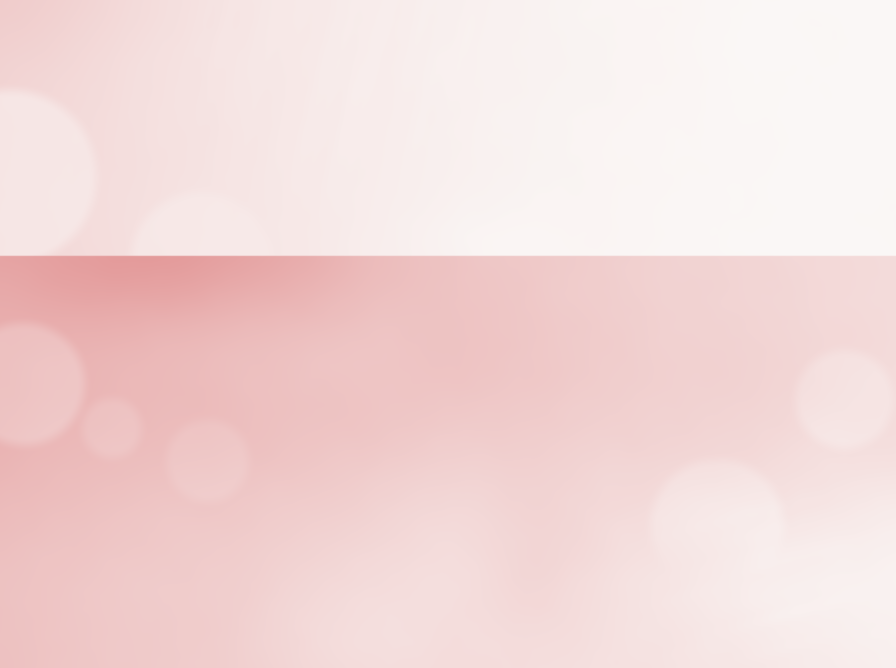
Reproduce this background procedurally as a Shadertoy shader.

```glsl
// Two blush panels: a pale band above a rosy field, with soft light discs and mottled paper.

const float ASPECT = 1.338;        // design width over height
const float SPLIT = 0.617;         // height of the seam between panels
const vec3 ROSE = vec3(0.89, 0.60, 0.60);
const vec3 CREAM = vec3(0.982, 0.97, 0.965);
const float ROSE_TONE = 0.60;
const float CREAM_TONE = 0.97;
const float DISC_SOFT = 0.012;     // edge width of the discs
const float MOTTLE = 0.022;        // strength of the cloudy grain
const float STREAK = 0.010;        // strength of the brushed streaks

float hash(vec2 p) {
    return fract(sin(dot(p, vec2(127.1, 311.7))) * 43758.5453);
}

float noise(vec2 p) {
    vec2 i = floor(p), f = fract(p);
    f = f * f * (3.0 - 2.0 * f);
    return mix(mix(hash(i), hash(i + vec2(1, 0)), f.x),
               mix(hash(i + vec2(0, 1)), hash(i + vec2(1, 1)), f.x), f.y);
}

// Layered noise, roughly centred on zero
float clouds(vec2 p) {
    float sum = 0.0, gain = 0.5;
    for (int i = 0; i < 4; i++) {
        sum += gain * (noise(p) - 0.5);
        p = mat2(1.6, 1.2, -1.2, 1.6) * p;
        gain *= 0.5;
    }
    return sum;
}

float glow(vec2 p, vec2 centre, vec2 size) {
    vec2 d = (p - centre) / size;
    return exp(-dot(d, d));
}

float disc(vec2 p, vec2 centre, float radius) {
    return 1.0 - smoothstep(-DISC_SOFT, DISC_SOFT, length(p - centre) - radius);
}

// Pale band: fades from blush on the left to cream on the right
float upperTone(vec2 p) {
    float x = clamp(p.x / ASPECT, 0.0, 1.0);
    float tone = 0.968 - 0.135 * pow(1.0 - x, 2.2);
    tone -= 0.035 * glow(p, vec2(0.06, 1.02), vec2(0.16, 0.11));
    tone = mix(tone, 0.912, 0.85 * disc(p, vec2(0.014, 0.735), 0.130));
    tone = mix(tone, 0.922, 0.65 * disc(p, vec2(0.300, 0.608), 0.104));
    tone += 0.014 * glow(p, vec2(0.74, 0.625), vec2(0.13, 0.07));
    // Slanted brush marks
    float marks = noise(vec2(p.x * 55.0 - p.y * 14.0, p.y * 5.0)) - 0.5;
    return tone + STREAK * marks * glow(p, vec2(0.48, 0.88), vec2(0.25, 0.2));
}

// Rosy field: lightens to the lower right, deepest under the seam
float lowerTone(vec2 p) {
    float tone = 0.765 + 0.17 * p.x / ASPECT;
    tone -= 0.075 * smoothstep(0.1, 0.45, p.y);

    // Broad shadows
    tone -= 0.115 * glow(p, vec2(0.25, 0.63), vec2(0.27, 0.10));
    tone -= 0.025 * glow(p, vec2(0.81, 0.15), vec2(0.09, 0.10));
    tone -= 0.015 * glow(p, vec2(0.72, 0.47), vec2(0.16, 0.08));

    // Broad lights
    tone += 0.025 * glow(p, vec2(0.46, 0.46), vec2(0.20, 0.07));
    tone += 0.020 * glow(p, vec2(0.65, 0.22), vec2(0.13, 0.12));
    tone += 0.035 * glow(p, vec2(0.54, 0.03), vec2(0.15, 0.11));
    tone += 0.020 * glow(p, vec2(1.18, 0.13), vec2(0.20, 0.10));

    // Light discs
    tone += 0.070 * disc(p, vec2(0.035, 0.425), 0.091);
    tone += 0.040 * disc(p, vec2(0.167, 0.359), 0.044);
    tone += 0.030 * disc(p, vec2(0.310, 0.310), 0.061);
    tone += 0.035 * disc(p, vec2(1.261, 0.402), 0.073);
    float fade = smoothstep(0.13, 0.24, p.y);
    tone += 0.032 * fade * disc(p, vec2(1.071, 0.213), 0.099);

    // Sweeping brush marks in the pale corner
    float marks = noise(vec2(p.x * 6.0, p.y * 60.0 - p.x * 16.0)) - 0.5;
    return tone + STREAK * marks * glow(p, vec2(1.18, 0.13), vec2(0.22, 0.14));
}

void mainImage(out vec4 fragColor, in vec2 fragCoord) {
    vec2 p = fragCoord / iResolution.xy * vec2(ASPECT, 1.0);
    float pixel = 1.0 / iResolution.y;

    // Join the panels along a crisp seam
    float above = smoothstep(SPLIT - pixel, SPLIT + pixel, p.y);
    float tone = mix(lowerTone(p), upperTone(p), above);
    tone += MOTTLE * mix(1.0, 0.5, above) * clouds(p * 9.0);

    // Turn tone into colour
    float ramp = clamp((tone - ROSE_TONE) / (CREAM_TONE - ROSE_TONE), 0.0, 1.0);
    fragColor = vec4(mix(ROSE, CREAM, ramp), 1.0);
}
```
